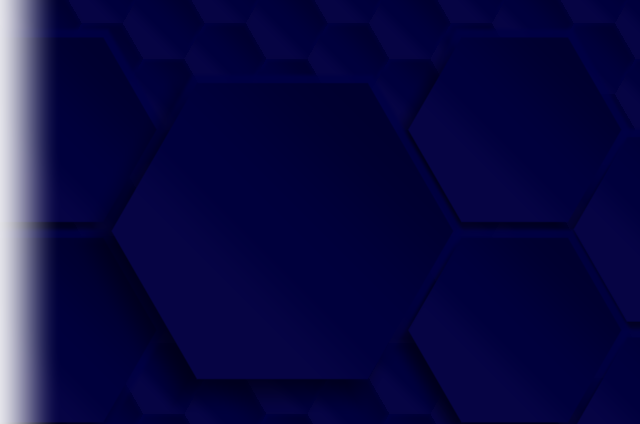
A Shadertoy shader for this background:

```glsl
// Navy backdrop of raised hexagonal plates in three sizes, with a white glow on the left.
// A small honeycomb is the base; medium plates and one large plate are layered above it,
// each with an offset soft shadow, a faint blue rim and a diagonal gradient.

// Signed distance to a flat-topped hexagon with the given apothem
float hexDistance(vec2 p, float apothem) {
    p = abs(p);
    return max(p.y, dot(p, vec2(0.866, 0.5))) - apothem;
}

// Diagonal gradient: violet at the lower left, near black at the upper right
vec3 plateColor(vec2 p, float apothem) {
    float t = (p.x + p.y) * 0.707 / apothem;
    vec3 color = mix(vec3(0.022, 0.014, 0.267), vec3(0.0, 0.0, 0.238),
                     smoothstep(-0.55, -0.1, t));
    return mix(color, vec3(0.0, 0.0, 0.185), smoothstep(0.0, 1.0, t));
}

// Offset from the centre of the nearest honeycomb cell
vec2 honeycombOffset(vec2 p) {
    vec2 pitch = vec2(0.2902, 0.1675);
    vec2 a = mod(p + 0.5 * pitch, pitch) - 0.5 * pitch;
    vec2 b = mod(p, pitch) - 0.5 * pitch;
    return hexDistance(a, 0.0) < hexDistance(b, 0.0) ? a : b;
}

vec3 honeycomb(vec2 p) {
    vec2 q = honeycombOffset(p - vec2(0.3863, 0.9451));
    float seam = smoothstep(-0.012, 0.0, hexDistance(q, 0.0837));
    vec3 color = plateColor(q, 0.0837);
    // Lit seam on the upper right, shaded seam on the lower left
    float side = smoothstep(-0.05, 0.05, q.x + q.y);
    return color + vec3(0.0, 0.0, 0.035) * seam * (side - 0.25);
}

// Lays one plate, its shadow and its rim over the colour below
vec3 addPlate(vec3 below, vec2 p, float apothem, float depth) {
    float d = hexDistance(p, apothem);
    float pixel = 1.0 / iResolution.y;

    float shadowDistance = hexDistance(p + vec2(0.7, 0.6) * depth, apothem);
    float shadow = 1.0 - smoothstep(-depth, depth, shadowDistance);
    vec3 color = mix(below, vec3(0.0, 0.0, 0.09), 0.85 * shadow);

    // Rim light fades towards the shadow side
    float rim = 1.0 - smoothstep(0.012, 0.026, d);
    float lit = smoothstep(-0.4, 0.6, (p.x + p.y) / apothem);
    color = mix(color, vec3(0.0, 0.0, 0.268), 0.8 * rim * lit);

    return mix(color, plateColor(p, apothem), 1.0 - smoothstep(-pixel, pixel, d));
}

void mainImage(out vec4 fragColor, in vec2 fragCoord) {
    vec2 p = fragCoord / iResolution.y;
    vec3 color = honeycomb(p);

    // Medium plates: three columns from right to left, two rows downwards
    for (int i = 0; i < 6; i++) {
        int column = i / 2;
        float x = column == 0 ? 1.604 : (column == 1 ? 1.214 : 0.118);
        float y = (column == 0 ? 0.459 : 0.694) - 0.4725 * float(i % 2);
        color = addPlate(color, p - vec2(x, y), 0.2176, 0.032);
    }

    // Large plate with the deepest shadow
    color = addPlate(color, p - vec2(0.666, 0.455), 0.349, 0.055);

    // White glow along the left edge
    float glow = 0.93 * (1.0 - smoothstep(-0.02, 0.145, p.x));
    fragColor = vec4(mix(color, vec3(1.0), glow), 1.0);
}
```
